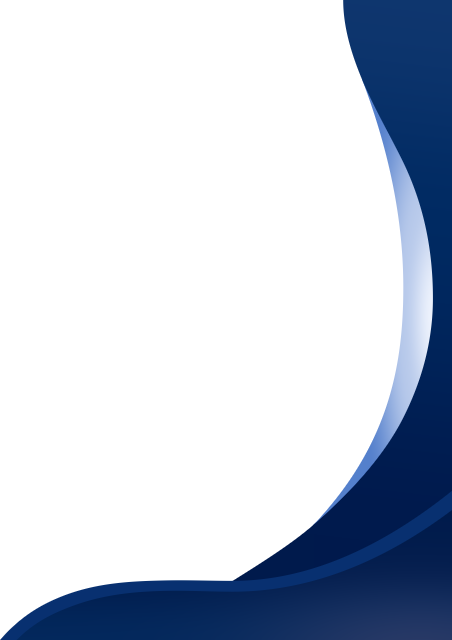
Write a WebGL 1 fragment shader that draws this background.

```glsl
precision highp float;

uniform vec2 u_resolution;

const float ASPECT = 0.7083;
const float SLOPE_STEP = 0.001;

const vec3 PAPER = vec3(1.0);
const vec3 NAVY_TOP = vec3(0.055, 0.21, 0.43);
const vec3 NAVY_MIDDLE = vec3(0.0, 0.165, 0.385);
const vec3 NAVY_BOTTOM = vec3(0.0, 0.10, 0.30);
const vec3 RIBBON_BLUE = vec3(0.03, 0.19, 0.44);
const vec3 WAVE_DARK = vec3(0.0, 0.105, 0.295);
const vec3 WAVE_BLUE = vec3(0.01, 0.155, 0.36);
const vec3 WAVE_GLOW = vec3(0.16, 0.225, 0.40);
const vec3 SHEEN_LIGHT = vec3(0.93, 0.95, 0.99);
const vec3 SHEEN_MIDDLE = vec3(0.72, 0.79, 0.92);
const vec3 SHEEN_BLUE = vec3(0.33, 0.50, 0.80);

const vec2 SHEEN_CENTER = vec2(0.684, 0.505);
const vec2 SHEEN_RADIUS = vec2(0.098, 0.39);
const vec2 GLOW_CENTER = vec2(0.66, -0.02);
const vec2 GLOW_RADIUS = vec2(0.30, 0.12);

// Knots of the edges: position, value, slope
const vec3 SIDE_A = vec3(0.0924, 0.3646, 1.6);
const vec3 SIDE_B = vec3(0.1797, 0.4909, 1.15);
const vec3 SIDE_C = vec3(0.349, 0.6328, 0.5);
const vec3 SIDE_D = vec3(0.5339, 0.6784, 0.0);
const vec3 SIDE_E = vec3(0.7526, 0.6289, -0.5);
const vec3 SIDE_F = vec3(0.875, 0.5677, -0.42);
const vec3 SIDE_G = vec3(1.0, 0.5378, 0.0);

const vec3 SHEEN_A = vec3(0.1797, 0.4909, 0.95);
const vec3 SHEEN_B = vec3(0.5508, 0.632, 0.0);
const vec3 SHEEN_C = vec3(0.875, 0.5677, -0.38);

const vec3 RIBBON_A = vec3(0.0, 0.0, 1.15);
const vec3 RIBBON_B = vec3(0.0911, 0.0658, 0.42);
const vec3 RIBBON_C = vec3(0.2604, 0.0931, 0.02);
const vec3 RIBBON_D = vec3(0.3646, 0.0924, 0.0);
const vec3 RIBBON_E = vec3(0.7083, 0.2331, 0.8);

const vec3 WAVE_A = vec3(0.026, 0.0, 1.0);
const vec3 WAVE_B = vec3(0.1107, 0.0521, 0.38);
const vec3 WAVE_C = vec3(0.2604, 0.0768, 0.02);
const vec3 WAVE_D = vec3(0.3646, 0.0755, 0.0);
const vec3 WAVE_E = vec3(0.7083, 0.2031, 0.75);

// Cubic Hermite span between two knots
float span(float t, vec3 a, vec3 b) {
  float width = b.x - a.x;
  float s = clamp((t - a.x) / width, 0.0, 1.0);
  float r = 1.0 - s;
  return mix(a.y, b.y, s * s * (3.0 - 2.0 * s))
       + width * s * r * (a.z * r - b.z * s);
}

float sideEdge(float y) {
  if (y < SIDE_B.x) return span(y, SIDE_A, SIDE_B);
  if (y < SIDE_C.x) return span(y, SIDE_B, SIDE_C);
  if (y < SIDE_D.x) return span(y, SIDE_C, SIDE_D);
  if (y < SIDE_E.x) return span(y, SIDE_D, SIDE_E);
  if (y < SIDE_F.x) return span(y, SIDE_E, SIDE_F);
  return span(y, SIDE_F, SIDE_G);
}

float sheenEdge(float y) {
  return y < SHEEN_B.x ? span(y, SHEEN_A, SHEEN_B) : span(y, SHEEN_B, SHEEN_C);
}

float ribbonEdge(float x) {
  if (x < RIBBON_B.x) return span(x, RIBBON_A, RIBBON_B);
  if (x < RIBBON_C.x) return span(x, RIBBON_B, RIBBON_C);
  if (x < RIBBON_D.x) return span(x, RIBBON_C, RIBBON_D);
  return span(x, RIBBON_D, RIBBON_E);
}

float waveEdge(float x) {
  if (x < WAVE_B.x) return span(x, WAVE_A, WAVE_B);
  if (x < WAVE_C.x) return span(x, WAVE_B, WAVE_C);
  if (x < WAVE_D.x) return span(x, WAVE_C, WAVE_D);
  return span(x, WAVE_D, WAVE_E);
}

// Smooth coverage from an axis-aligned gap and a nearby edge value
float cover(float gap, float edge, float nextEdge) {
  float slope = (nextEdge - edge) / SLOPE_STEP;
  float dist = gap * inversesqrt(1.0 + slope * slope);
  return clamp(dist * u_resolution.y + 0.5, 0.0, 1.0);
}

void main() {
  vec2 p = gl_FragCoord.xy / u_resolution * vec2(ASPECT, 1.0);
  vec2 q = p + SLOPE_STEP;
  float side = sideEdge(p.y);
  float sheen = sheenEdge(p.y);
  float ribbon = ribbonEdge(p.x);
  float wave = waveEdge(p.x);

  // Pale crescent
  float reach = length((p - SHEEN_CENTER) / SHEEN_RADIUS);
  vec3 sheenColor = mix(SHEEN_LIGHT, SHEEN_MIDDLE, smoothstep(0.05, 0.55, reach));
  sheenColor = mix(sheenColor, SHEEN_BLUE, smoothstep(0.5, 1.25, reach));
  vec3 color = mix(PAPER, sheenColor, cover(p.x - sheen, sheen, sheenEdge(q.y)));

  // Navy side
  float height = p.y + 0.12 * (p.x - 0.62);
  vec3 navy = mix(NAVY_BOTTOM, NAVY_MIDDLE, smoothstep(0.15, 0.70, height));
  navy = mix(navy, NAVY_TOP, smoothstep(0.64, 1.0, height));
  color = mix(color, navy, cover(p.x - side, side, sideEdge(q.y)));

  // Ribbon and lower wave with its corner glow
  color = mix(color, RIBBON_BLUE, cover(ribbon - p.y, ribbon, ribbonEdge(q.x)));
  vec3 waveColor = mix(WAVE_BLUE, WAVE_DARK, smoothstep(0.0, 0.12, p.y));
  vec2 glow = (p - GLOW_CENTER) / GLOW_RADIUS;
  waveColor = mix(waveColor, WAVE_GLOW, exp(-1.5 * dot(glow, glow)));
  color = mix(color, waveColor, cover(wave - p.y, wave, waveEdge(q.x)));

  gl_FragColor = vec4(color, 1.0);
}
```
